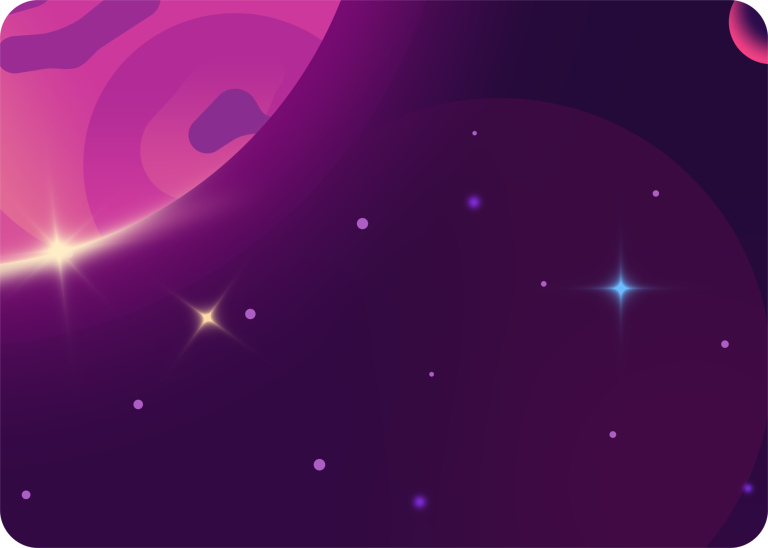
Write a Shadertoy shader that draws this background.

```glsl
// Lengths are in canvas heights
const vec2 PLANET_POS = vec2(-0.097, 1.286);
const float PLANET_RADIUS = 0.774;
const vec2 MOON_POS = vec2(1.407, 0.960);
const float MOON_RADIUS = 0.077;
const vec2 NEBULA_POS = vec2(0.912, 0.325);
const float NEBULA_RADIUS = 0.496;
const vec2 FLARE_POS = vec2(0.106, 0.544);
const vec2 GOLD_POS = vec2(0.378, 0.420);
const vec2 BLUE_POS = vec2(1.133, 0.474);
const float CORNER_RADIUS = 0.070;
const int DOT_COUNT = 13;
const float GOLDEN_STEP = 0.618;

const vec3 SKY = vec3(0.195, 0.035, 0.262);
const vec3 SKY_NIGHT = vec3(0.140, 0.040, 0.225);
const vec3 NEBULA = vec3(0.228, 0.040, 0.256);
const vec3 NEBULA_WARM = vec3(0.255, 0.040, 0.270);
const vec3 HALO = vec3(0.500, 0.045, 0.470);
const vec3 CORAL = vec3(0.890, 0.430, 0.580);
const vec3 MAGENTA = vec3(0.800, 0.220, 0.610);
const vec3 ORCHID = vec3(0.700, 0.170, 0.590);
const vec3 PLUM = vec3(0.540, 0.175, 0.565);
const vec3 CREAM = vec3(1.000, 0.930, 0.780);
const vec3 ROSE = vec3(0.850, 0.480, 0.660);
const vec3 DOT = vec3(0.680, 0.370, 0.770);
const vec3 VIOLET = vec3(0.400, 0.180, 0.850);
const vec3 GOLD = vec3(1.000, 0.850, 0.660);
const vec3 BLUE = vec3(0.420, 0.740, 1.000);

float cover(float d) {
    float aa = 0.75 / iResolution.y;
    return smoothstep(aa, -aa, d);
}

float capsule(vec2 p, vec2 a, vec2 b, float ra, float rb) {
    vec2 ab = b - a;
    float h = clamp(dot(p - a, ab) / dot(ab, ab), 0.0, 1.0);
    return length(p - a - ab * h) - mix(ra, rb, h);
}

float smin(float a, float b, float k) {
    float h = max(k - abs(a - b), 0.0) / k;
    return min(a, b) - h * h * k * 0.25;
}

vec2 rotate(vec2 p, float angle) {
    float c = cos(angle), s = sin(angle);
    return vec2(c * p.x + s * p.y, c * p.y - s * p.x);
}

// Four tapered rays around a small core
float sparkle(vec2 p, float size) {
    vec2 q = abs(p) / size;
    float rays = exp(-q.x * 3.0 - q.y * 16.0) + exp(-q.y * 3.0 - q.x * 16.0);
    return min(rays + 0.3 * exp(-dot(q, q) * 12.0), 1.0);
}

float softGlow(vec2 p, float radius) {
    return exp(-dot(p, p) / (radius * radius));
}

vec3 sky(vec2 p, float planetDist) {
    vec3 col = mix(SKY, SKY_NIGHT, smoothstep(0.5, 1.0, p.x) * smoothstep(-0.2, 0.7, p.y));
    float nebula = cover(length(p - NEBULA_POS) - NEBULA_RADIUS) * smoothstep(0.5, 1.0, p.x);
    vec3 cloud = mix(NEBULA, NEBULA_WARM, smoothstep(0.5, 0.1, length(p - vec2(1.26, 0.12))));
    col = mix(col, cloud, nebula);

    // Halo with faint concentric bands
    float d = max(planetDist, 0.0);
    float halo = 0.78 * exp(-pow(d / 0.16, 1.5));
    halo += 0.06 * cover(d - 0.146) + 0.06 * smoothstep(0.36, 0.20, d);
    return mix(col, HALO, halo);
}

vec3 planetSurface(vec2 p) {
    float slope = dot(p - vec2(0.0, 0.62), vec2(0.75, 0.45));
    vec3 col = mix(CORAL, MAGENTA, smoothstep(-0.05, 0.26, slope));

    // Pale crescent at the lower left
    float crescent = cover(0.386 - length(p - vec2(0.274, 0.891)));
    col = mix(col, mix(MAGENTA, CORAL, 0.45), crescent);

    // Nested basin
    float basin = cover(length(p - vec2(0.429, 0.699)) - 0.277);
    col = mix(col, mix(MAGENTA, ORCHID, smoothstep(0.60, 0.85, p.y)), basin);
    float lobe = capsule(p, vec2(0.347, 0.726), vec2(0.411, 0.818), 0.091, 0.075);
    lobe = smin(lobe, capsule(p, vec2(0.411, 0.818), vec2(0.484, 0.869), 0.06, 0.036), 0.04);
    vec3 lobeColor = mix(mix(MAGENTA, CORAL, 0.35), ORCHID, smoothstep(0.65, 0.92, p.y));
    col = mix(col, lobeColor, cover(lobe));
    float pool = capsule(p, vec2(0.378, 0.754), vec2(0.429, 0.796), 0.034, 0.042);
    pool = smin(pool, capsule(p, vec2(0.456, 0.777), vec2(0.515, 0.766), 0.014, 0.018), 0.03);
    col = mix(col, PLUM, cover(pool));

    // Winding ridge and its neighbour above
    float ridge = capsule(p, vec2(0.027, 0.900), vec2(0.128, 0.912), 0.034, 0.030);
    ridge = smin(ridge, capsule(p, vec2(0.128, 0.912), vec2(0.255, 1.004), 0.030, 0.038), 0.03);
    ridge = min(ridge, capsule(p, vec2(-0.02, 1.02), vec2(0.05, 1.04), 0.055, 0.055));
    return mix(col, mix(ORCHID, PLUM, 0.6), cover(ridge));
}

void mainImage(out vec4 fragColor, in vec2 fragCoord) {
    vec2 p = fragCoord / iResolution.y;
    float aspect = iResolution.x / iResolution.y;
    float planetDist = length(p - PLANET_POS) - PLANET_RADIUS;
    vec3 col = sky(p, planetDist);

    // Scattered dots on a golden-ratio sequence
    for (int i = 0; i < DOT_COUNT; i++) {
        float n = float(i);
        vec2 pos = vec2(fract(GOLDEN_STEP * (n + 1.0)) * aspect, 0.757 - 0.055 * n);
        float radius = mix(0.004, 0.011, fract(1.0 - n * 0.37));
        col = mix(col, DOT, cover(length(p - pos) - radius));
    }
    col += VIOLET * 0.7 * (softGlow(p - vec2(0.865, 0.631), 0.011)
        + softGlow(p - vec2(0.766, 0.084), 0.011) + softGlow(p - vec2(1.365, 0.109), 0.008));

    // Light streak behind the planet
    vec2 f = p - FLARE_POS;
    vec2 s = rotate(f, 0.287);
    float streak = exp(-pow(s.y / 0.028, 2.0)) * smoothstep(0.42, 0.0, s.x);
    col = mix(col, mix(CREAM, ROSE, smoothstep(-0.05, 0.15, s.x)), 0.75 * streak);

    // Planet and its lit rim
    col = mix(col, planetSurface(p), cover(planetDist));
    float rimWidth = planetDist > 0.0 ? 0.016 : 0.012;
    float rim = exp(-abs(planetDist) / rimWidth) * exp(-dot(f, f) / 0.04);
    col = mix(col, CREAM, 0.95 * rim);

    // Moon with a crescent of light
    vec2 m = (p - MOON_POS) / MOON_RADIUS;
    float lit = smoothstep(0.65, 1.4, length(m - vec2(0.22, 0.36)));
    vec3 moon = mix(vec3(0.17, 0.05, 0.30), vec3(0.95, 0.25, 0.52), lit);
    col = mix(col, moon, cover((length(m) - 1.0) * MOON_RADIUS));

    // Sparkles
    col = mix(col, CREAM, sparkle(rotate(f, 0.12), 0.13));
    col = mix(col, CREAM, 0.7 * sparkle(rotate(f, 0.75), 0.10));
    col = mix(col, GOLD, sparkle(rotate(p - GOLD_POS, 0.95), 0.075));
    col = mix(col, BLUE, sparkle(p - BLUE_POS, 0.085));

    // Rounded white corners
    vec2 halfSize = vec2(aspect, 1.0) * 0.5;
    vec2 corner = abs(p - halfSize) - halfSize + CORNER_RADIUS;
    float frame = length(max(corner, 0.0)) - CORNER_RADIUS;
    fragColor = vec4(mix(vec3(1.0), clamp(col, 0.0, 1.0), cover(frame)), 1.0);
}
```
